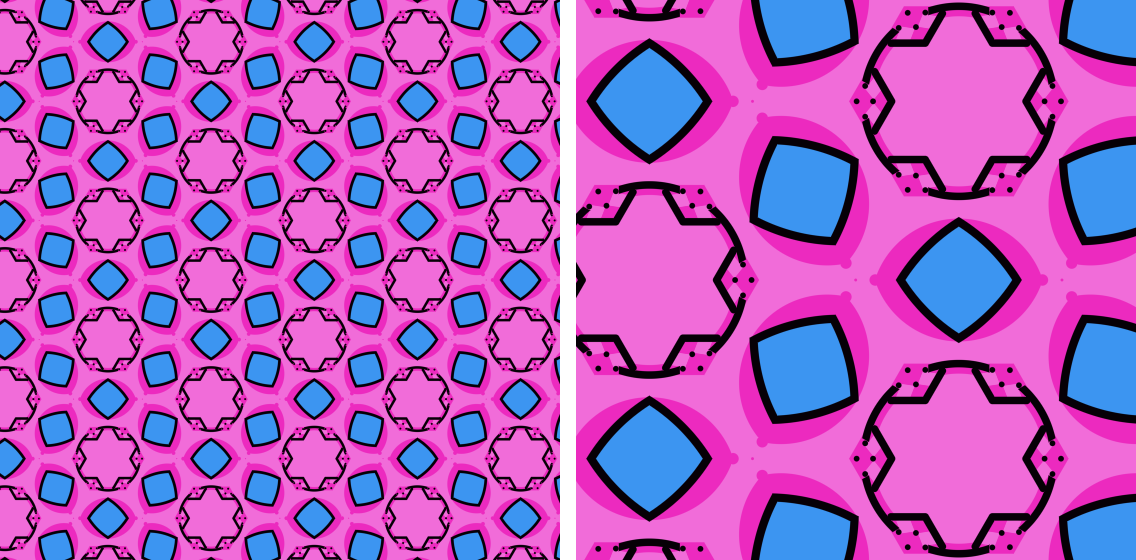
Left: the whole. Right: its middle third, enlarged.
This pattern is drawn by a WebGL 2 fragment shader. Its source:

```glsl
#version 300 es
precision highp float;
// Hexagonal lattice of six-petalled star rosettes with bulging blue diamonds
// midway between neighbours. Each point is folded into one mirrored 30 degree
// wedge of its nearest rosette, where every shape is a distance function.
uniform vec2 u_resolution;
out vec4 outColor;

const vec3 PINK = vec3(0.945, 0.425, 0.850);
const vec3 MAGENTA = vec3(0.925, 0.165, 0.750);
const vec3 BLUE = vec3(0.235, 0.585, 0.945);
const vec3 INK = vec3(0.025, 0.0, 0.025);

float pixelSize;

// Coverage of a shape from its signed distance.
float cover(float d) {
    return 1.0 - smoothstep(-0.7 * pixelSize, 0.7 * pixelSize, d);
}

float segment(vec2 p, vec2 a, vec2 b) {
    vec2 ab = b - a;
    return length(p - a - ab * clamp(dot(p - a, ab) / dot(ab, ab), 0.0, 1.0));
}

// Offset from the nearest centre of a unit triangular lattice.
vec2 nearestCentre(vec2 p) {
    vec2 cell = vec2(sqrt(3.0), 1.0);
    vec2 a = mod(p + 0.5 * cell, cell) - 0.5 * cell;
    vec2 b = mod(p, cell) - 0.5 * cell;
    return dot(a, a) < dot(b, b) ? a : b;
}

// Fold six mirrored sectors onto the wedge beside the +y axis.
vec2 foldSixfold(vec2 p) {
    float sector = radians(60.0);
    float angle = abs(mod(atan(p.x, p.y) + 0.5 * sector, sector) - 0.5 * sector);
    return length(p) * vec2(sin(angle), cos(angle));
}

void main() {
    float spacing = 0.2127;
    float side = min(u_resolution.x, u_resolution.y);
    pixelSize = 1.0 / (side * spacing);
    vec2 p = (gl_FragCoord.xy / side - vec2(0.377, 0.5)) / spacing;
    vec2 q = foldSixfold(nearestCentre(p));
    float r = length(q);
    vec3 color = PINK;

    // Pointed halo behind each diamond, with a knob at its tips.
    vec2 d = abs(q - vec2(0.0, 0.5));
    float halo = length(d + vec2(0.0, 0.0745)) - 0.2465;
    halo = min(halo, length(d - vec2(0.234, 0.0)) - 0.016);
    halo = min(halo, length(d - vec2(0.2887, 0.0)) - 0.004);
    color = mix(color, MAGENTA, cover(halo));

    // Diamond bounded by four shallow arcs.
    float diamond = length(d + 0.2687) - 0.52;
    color = mix(color, INK, cover(diamond));
    color = mix(color, BLUE, cover(diamond + 0.023));

    // Hexagon corners outside the star, and caps inside its petals.
    float hexagon = q.y - 0.266;
    float outsideStar = 0.163 - dot(q, vec2(0.866, 0.5));
    float corner = max(hexagon, outsideStar);
    float cap = max(hexagon, 0.238 - r);
    color = mix(color, MAGENTA, cover(min(corner, cap)));

    // Corner trim: u runs outward along the corner axis, v across it.
    vec2 uv = vec2(dot(q, vec2(0.5, 0.866)), abs(dot(q, vec2(0.866, -0.5))));
    float patches = abs(uv.x - 0.238) + 0.8 * abs(uv.y - 0.035) - 0.024;
    color = mix(color, PINK, cover(max(patches, corner)));
    float dots = length(uv - vec2(0.286, 0.0));
    dots = min(dots, length(uv - vec2(0.262, 0.043)));
    dots = min(dots, length(uv - vec2(0.240, 0.0)));
    dots = min(dots, length(uv - vec2(0.236, 0.083)));
    color = mix(color, INK, cover(dots - 0.008));

    // Star outline: notch arms and the arc closing each petal.
    float arms = segment(q, vec2(0.094, 0.163), vec2(0.046, 0.246));
    float arc = max(abs(r - 0.266), q.x - 0.075);
    color = mix(color, INK, cover(min(arms, arc) - 0.0105));

    outColor = vec4(color, 1.0);
}
```
